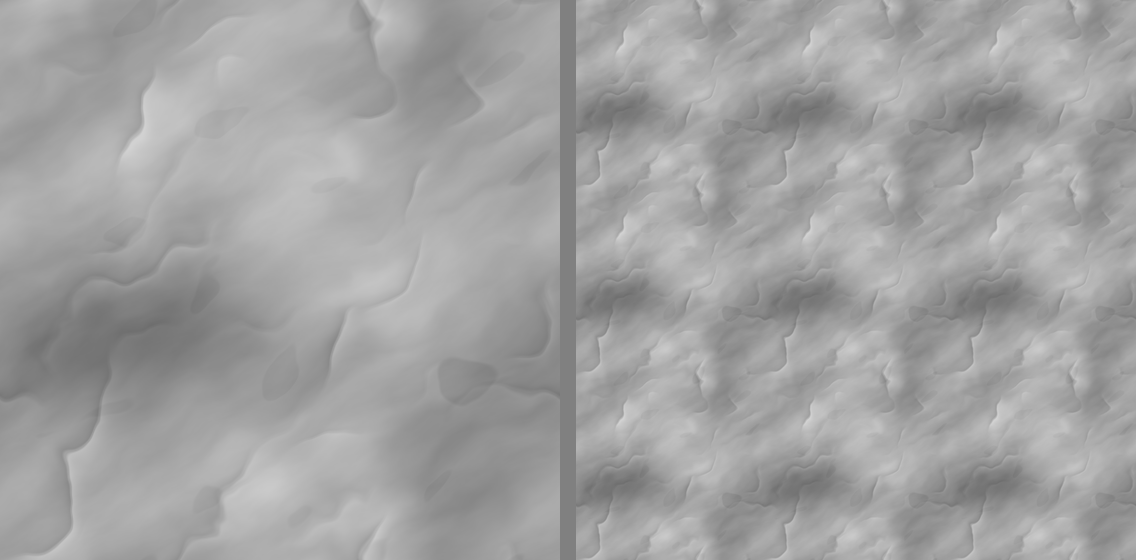
Left: one tile. Right: repeated 3 by 3.
A Shadertoy shader for this texture:

```glsl
// Tileable grey rock surface: soft diagonal folds, sharp ledges and flat dark facets.

// Integer lattices (row 1 = xy, row 2 = zw) keep every noise layer seamless.
const ivec4 BROAD  = ivec4(2, 1, -1, 2);
const ivec4 STREAK = ivec4(1, 1, -2, 3);
const ivec4 ROUND  = ivec4(4, 1, -1, 4);

const float BASE_GREY = 0.648;

uint hash(uvec2 v, uint seed) {
    uint h = v.x * 1597334677u ^ v.y * 3812015801u ^ seed * 2654435769u;
    h = (h ^ (h >> 16)) * 2146121005u;
    h = (h ^ (h >> 15)) * 2221713035u;
    return h ^ (h >> 16);
}

// Unit gradient of a lattice node; nodes one tile apart share the same one.
vec2 nodeGradient(ivec2 node, ivec4 m, uint seed) {
    int det = m.x * m.w - m.y * m.z;
    ivec2 id = ivec2(m.w * node.x - m.y * node.y, m.x * node.y - m.z * node.x);
    id -= det * ivec2(floor((vec2(id) + 0.5) / float(det)));
    float angle = float(hash(uvec2(id), seed) & 65535u) * 6.2831853 / 65536.0;
    return vec2(cos(angle), sin(angle));
}

// Gradient noise on a sheared lattice, periodic over the unit square.
float noise(vec2 p, ivec4 m, uint seed) {
    vec4 r = vec4(m);
    vec2 q = vec2(dot(r.xy, p), dot(r.zw, p));
    vec2 cell = floor(q);
    vec2 f = q - cell;
    vec2 u = f * f * f * (f * (f * 6.0 - 15.0) + 10.0);
    ivec2 c = ivec2(cell);
    float a = dot(nodeGradient(c, m, seed), f);
    float b = dot(nodeGradient(c + ivec2(1, 0), m, seed), f - vec2(1, 0));
    float d = dot(nodeGradient(c + ivec2(0, 1), m, seed), f - vec2(0, 1));
    float e = dot(nodeGradient(c + ivec2(1, 1), m, seed), f - vec2(1, 1));
    return mix(mix(a, b, u.x), mix(d, e, u.x), u.y);
}

float fbm(vec2 p, ivec4 m, int octaves, float gain, uint seed) {
    float sum = 0.0;
    float amplitude = 1.0;
    for (int i = 0; i < octaves; i++) {
        sum += amplitude * noise(p, m, seed + uint(i));
        amplitude *= gain;
        m *= 2;
    }
    return sum;
}

// Rounded folds that meet in narrow dark creases.
float folds(vec2 p, ivec4 m, uint seed) {
    float n = noise(p, m, seed);
    return sqrt(n * n + 0.0006) - 0.2;
}

// Repeated step: dark before the jump, bright after it, fading on both sides.
float ledge(float t, float width) {
    float f = fract(t);
    float lit = exp(-5.0 * f) * smoothstep(0.0, width, f);
    float shade = exp(-9.0 * (1.0 - f)) * smoothstep(0.0, width, 1.0 - f);
    return lit - 0.8 * shade;
}

float facet(vec2 p, ivec4 m, float threshold, uint seed) {
    return smoothstep(threshold, threshold + 0.025, noise(p, m, seed));
}

float rock(vec2 p) {
    // Irregular outlines from a periodic warp
    vec2 warp = vec2(fbm(p, ROUND, 4, 0.5, 11u), fbm(p, ROUND, 4, 0.5, 23u));
    vec2 w = p + 0.035 * warp;

    // Broad shading and streaked relief
    float grey = BASE_GREY + 0.10 * noise(w, BROAD, 31u);
    grey -= 0.12 * smoothstep(0.12, 0.6, noise(w, BROAD, 37u));
    grey += 0.14 * fbm(w, STREAK, 7, 0.52, 41u);
    grey += 0.08 * folds(w, STREAK * 2, 53u);
    grey += 0.05 * folds(w, STREAK * 4, 59u);

    // Steep and shallow ledges, showing only in places
    float bend = fbm(w, ROUND, 3, 0.45, 61u);
    float steep = dot(vec2(3, -2), w) + 0.7 * bend;
    float shallow = dot(vec2(4, -6), w) + 1.3 * bend;
    float steepMask = smoothstep(0.0, 0.4, noise(p, BROAD * 2, 71u));
    float shallowMask = smoothstep(-0.05, 0.4, noise(p, BROAD * 2, 73u));
    grey += 0.13 * steepMask * ledge(steep, 0.035);
    grey += 0.08 * shallowMask * ledge(shallow, 0.07);

    // Flat chipped facets
    grey -= 0.045 * facet(w, ROUND, 0.42, 83u);
    grey -= 0.025 * facet(w, STREAK * 3, 0.38, 89u);
    return grey;
}

void mainImage(out vec4 fragColor, in vec2 fragCoord) {
    float grey = rock(fragCoord / iResolution.xy);
    fragColor = vec4(vec3(clamp(grey, 0.36, 0.82)), 1.0);
}
```
